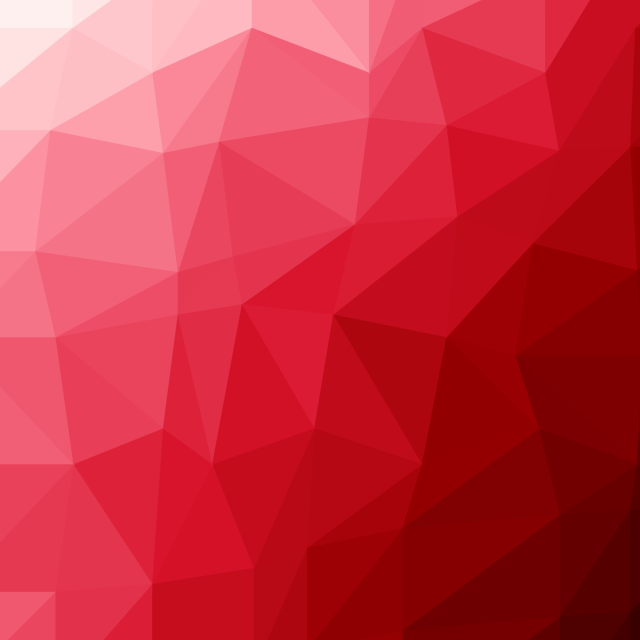
Write a Shadertoy shader that draws this background.

```glsl
// Low-poly mesh of flat facets, fading from white and pink through crimson to dark maroon.

float hash(vec2 p) {
    return fract(sin(dot(p, vec2(127.1, 311.7))) * 43758.5453);
}

// Wave along one lattice line: x = mean, y = amplitude, z = frequency, w = phase
float wave(vec4 line, float t) {
    return line.x + line.y * cos(line.z * (t - line.w));
}

// Lattice vertex: every column and row bends along its own wave
vec2 vertex(ivec2 id) {
    const vec4 columns[7] = vec4[7](
        vec4(0.085, 0.030, 1.50, 1.0), vec4(0.260, 0.022, 1.20, 2.5),
        vec4(0.362, 0.035, 2.60, 0.0), vec4(0.530, 0.050, 0.70, 4.5),
        vec4(0.670, 0.045, 0.90, 3.0), vec4(0.840, 0.035, 1.50, 0.0),
        vec4(0.995, 0.010, 1.50, 2.0));
    const vec4 rows[6] = vec4[6](
        vec4(0.140, 0.065, 0.50, 6.0), vec4(0.303, -0.028, 3.1416, 0.0),
        vec4(0.483, 0.042, 0.90, 2.0), vec4(0.620, 0.045, 1.20, 3.7),
        vec4(0.790, 0.030, 1.50, 3.3), vec4(0.922, 0.035, 3.1416, 0.0));
    ivec2 inner = clamp(id, ivec2(0), ivec2(6, 5));
    vec2 outside = 0.16 * vec2(id - inner);   // continue past the canvas
    return outside + vec2(wave(columns[inner.x], float(inner.y)),
                          wave(rows[inner.y], float(inner.x)));
}

// Depth of tone, 0 at the upper left to 7 at the lower right
float toneAt(vec2 p) {
    float down = 1.0 - p.y;
    return 0.05 + 4.2 * p.x + down * (2.4 + (1.0 - p.x) * (4.6 - 4.0 * down));
}

vec3 ramp(float tone) {
    const vec3 stops[8] = vec3[8](
        vec3(1.00, 0.98, 0.98), vec3(1.00, 0.84, 0.84),
        vec3(0.99, 0.58, 0.64), vec3(0.93, 0.30, 0.40),
        vec3(0.84, 0.07, 0.16), vec3(0.60, 0.00, 0.01),
        vec3(0.38, 0.00, 0.00), vec3(0.20, 0.00, 0.00));
    tone = clamp(tone, 0.0, 6.99);
    int i = int(tone);
    return mix(stops[i], stops[i + 1], fract(tone));
}

// Signed distance to the line a-b, positive on its left
float edgeSide(vec2 p, vec2 a, vec2 b) {
    vec2 along = normalize(b - a);
    return along.x * (p.y - a.y) - along.y * (p.x - a.x);
}

// Paint one flat triangle, given counter-clockwise
void paintFacet(inout vec3 color, vec2 p, vec2 a, vec2 b, vec2 c, float seed, float px) {
    float inside = min(edgeSide(p, a, b), min(edgeSide(p, b, c), edgeSide(p, c, a)));
    float tone = toneAt((a + b + c) / 3.0) + 0.36 * (seed - 0.5);
    color = mix(color, ramp(tone), smoothstep(-px, 0.5 * px, inside));
}

void mainImage(out vec4 fragColor, in vec2 fragCoord) {
    vec2 p = fragCoord / iResolution.xy;
    float px = 1.0 / min(iResolution.x, iResolution.y);
    vec3 color = ramp(toneAt(p));

    // Split the nearby lattice cells into two facets each
    ivec2 cell = ivec2(floor((p - vec2(0.085, 0.14)) / vec2(0.15, 0.157)));
    for (int j = -1; j <= 1; j++) {
        for (int i = -1; i <= 1; i++) {
            ivec2 id = cell + ivec2(i, j);
            vec2 bl = vertex(id);
            vec2 br = vertex(id + ivec2(1, 0));
            vec2 tl = vertex(id + ivec2(0, 1));
            vec2 tr = vertex(id + ivec2(1, 1));
            float seedA = hash(vec2(id));
            float seedB = hash(vec2(id) + 17.3);
            bool falling = id.y == 1 || (id.x == 2 && id.y > 2) || id.x + id.y == 0;
            if (falling) {
                paintFacet(color, p, tl, bl, br, seedA, px);
                paintFacet(color, p, tl, br, tr, seedB, px);
            } else {
                paintFacet(color, p, bl, br, tr, seedA, px);
                paintFacet(color, p, bl, tr, tl, seedB, px);
            }
        }
    }
    fragColor = vec4(color, 1.0);
}
```
